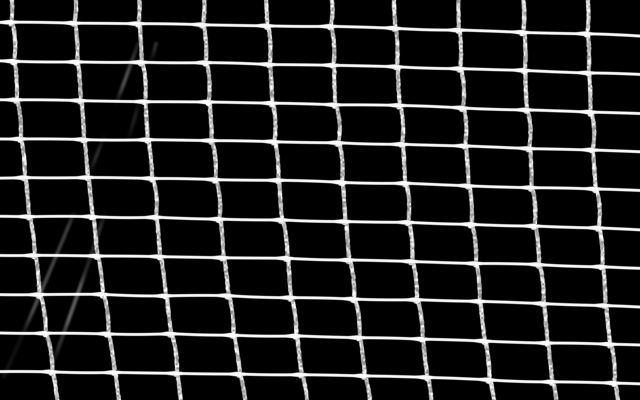
This pattern is drawn by a WebGL 2 fragment shader. Its source:

```glsl
#version 300 es
precision highp float;

uniform vec2 u_resolution;
out vec4 fragColor;

// Lengths are in canvas heights, with y measured down from the top
const vec2 FIRST_KNOT = vec2(0.0275, 0.0555);
const vec2 PITCH = vec2(0.160, 0.0971);
const vec2 ROW_DRIFT = vec2(0.0067, 0.00052);    // linear, quadratic shift in x
const vec2 COLUMN_DROP = vec2(0.00104, 0.00025); // linear, quadratic shift in y
const float ROW_NARROWING = 0.0004;
const vec2 KNOT_JITTER = vec2(0.0028, 0.0030);
const vec2 KNOT_RADIUS = vec2(0.0098, 0.0078);
const vec2 KNOT_OFFSET = vec2(-0.0005, 0.0022);
const float CORD_RADIUS = 0.0036;
const float CORD_FLARE = 0.0026;
const float TWINE_RADIUS = 0.0052;
const float TWINE_BOW = 0.0070;
const float EDGE_SOFTNESS = 0.0022;
const float FIBRE_SCALE = 190.0;
const vec3 CORD_COLOR = vec3(0.98);
const vec3 STREAK_COLOR = vec3(0.40);
const float STREAK_RADIUS = 0.010;

vec2 hash2(vec2 p) {
    vec3 q = fract(p.xyx * vec3(0.1031, 0.1030, 0.0973));
    q += dot(q, q.yzx + 33.33);
    return fract((q.xx + q.yz) * q.zy);
}

float noise(vec2 p) {
    vec2 cell = floor(p);
    vec2 f = fract(p);
    f = f * f * (3.0 - 2.0 * f);
    float low = mix(hash2(cell).x, hash2(cell + vec2(1, 0)).x, f.x);
    float high = mix(hash2(cell + vec2(0, 1)).x, hash2(cell + vec2(1, 1)).x, f.x);
    return mix(low, high, f.y);
}

float rowStart(float row) {
    return FIRST_KNOT.x + row * (ROW_DRIFT.x + row * ROW_DRIFT.y);
}

float columnTop(float column) {
    return FIRST_KNOT.y + column * (COLUMN_DROP.x + column * COLUMN_DROP.y);
}

vec2 knotPosition(vec2 id) {
    vec2 base = vec2(rowStart(id.y) + id.x * (PITCH.x - ROW_NARROWING * id.y),
                     columnTop(id.x) + id.y * PITCH.y);
    return base + (hash2(id + 40.0) - 0.5) * KNOT_JITTER;
}

// Approximate inverse of the knot layout
vec2 netCoordinates(vec2 p) {
    float column = (p.x - FIRST_KNOT.x) / PITCH.x;
    float row = (p.y - columnTop(column)) / PITCH.y;
    column = (p.x - rowStart(row)) / (PITCH.x - ROW_NARROWING * row);
    return vec2(column, (p.y - columnTop(column)) / PITCH.y);
}

float coverage(float d) {
    float soft = max(EDGE_SOFTNESS, 0.75 / u_resolution.y);
    return 1.0 - smoothstep(-soft, soft, d);
}

// Distance from the axis of a bowed strand (x) and position along it (y)
vec2 strand(vec2 p, vec2 a, vec2 b, vec2 bow) {
    vec2 ab = b - a;
    float t = clamp(dot(p - a, ab) / dot(ab, ab), 0.0, 1.0);
    return vec2(distance(p, a + ab * t + bow * 4.0 * t * (1.0 - t)), t);
}

float net(vec2 p) {
    vec2 cell = floor(netCoordinates(p));
    float fibre = noise(p * FIBRE_SCALE);
    float roughness = (noise(p * FIBRE_SCALE * 0.7 + 9.0) - 0.5) * 0.0016;
    float light = 0.0;
    for (int n = 0; n < 9; n++) {
        vec2 id = cell + vec2(float(n % 3 - 1), float(n / 3 - 1));
        vec2 knot = knotPosition(id);
        vec2 rnd = hash2(id + 75.0);

        // Smooth cord across, flaring into the knots
        vec2 across = strand(p, knot, knotPosition(id + vec2(1, 0)), vec2(0.0, (rnd.x - 0.4) * 0.003));
        float flare = smoothstep(0.80, 1.0, across.y) + 0.5 - 0.5 * smoothstep(0.0, 0.12, across.y);
        light = max(light, coverage(across.x - CORD_RADIUS - CORD_FLARE * flare));

        // Rough, mottled twine down
        vec2 down = strand(p, knot + vec2(0.002, 0.0), knotPosition(id + vec2(0, 1)),
                           vec2(TWINE_BOW * (rnd.y - 0.2), 0.0));
        light = max(light, coverage(down.x - TWINE_RADIUS + roughness) * mix(0.55, 1.05, fibre));

        // Lumpy knot
        vec2 k = (p - knot - KNOT_OFFSET) / (KNOT_RADIUS * (0.85 + 0.25 * rnd));
        float lump = (length(k) - 1.0) * KNOT_RADIUS.y + roughness;
        light = max(light, coverage(lump) * mix(0.78, 1.1, fibre));
    }
    return min(light, 1.0);
}

// Faint, broken slanting streaks
float streaks(vec2 p) {
    float light = 0.0;
    for (float k = 0.0; k < 2.0; k++) {
        vec2 s = strand(p, vec2(0.345 + 0.045 * k, 0.11), vec2(0.01 + 0.11 * k, 0.94), vec2(0.01, 0.0));
        float patches = smoothstep(0.25, 0.85, noise(vec2(s.y * 9.0 + 5.0 * k, k * 4.0 + 0.5)));
        light = max(light, patches * (1.0 - smoothstep(0.0, STREAK_RADIUS, s.x)));
    }
    return light;
}

void main() {
    vec2 p = vec2(gl_FragCoord.x, u_resolution.y - gl_FragCoord.y) / u_resolution.y;
    fragColor = vec4(mix(STREAK_COLOR * streaks(p), CORD_COLOR, net(p)), 1.0);
}
```
